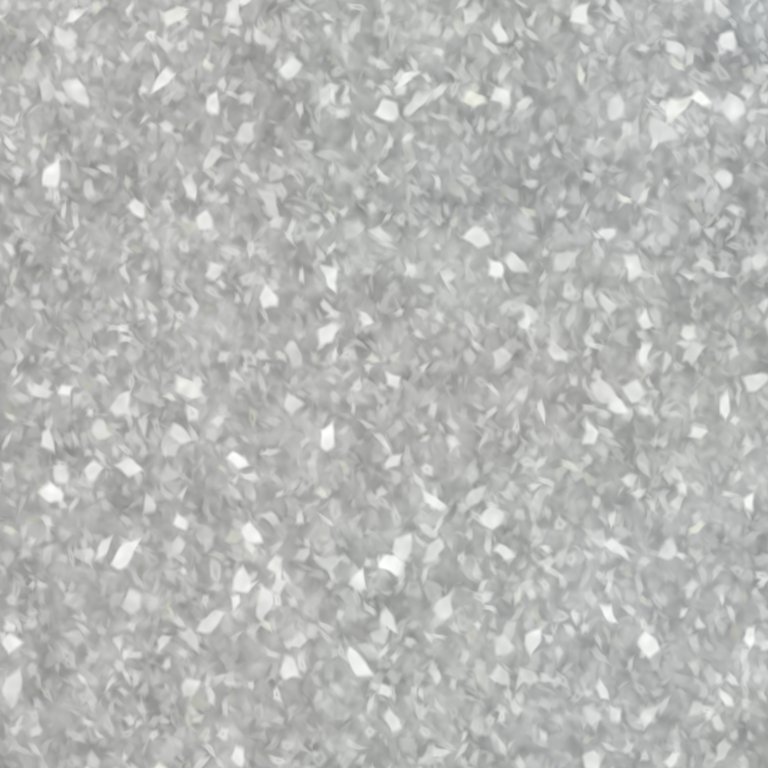
A Shadertoy shader for this texture:

```glsl
// Pale grey crushed-stone surface: soft rounded chips scattered over a mottled ground.
#define GROUND_TONE 0.672
#define MOTTLE 0.13
#define GRAIN 0.26
#define EDGE_SOFTNESS 0.0033
#define ROUNDNESS 9.0
#define LEAN 0.25
#define SIDES 5
#define STONE_TINT vec3(0.999, 1.003, 0.988)
#define COOL_TINT vec3(-0.010, 0.0, 0.010)
#define WARM_TINT vec3(0.012, 0.008, -0.035)

const float TAU = 6.2831853;

float hash(vec2 p) {
    return fract(sin(dot(p, vec2(127.1, 311.7))) * 43758.5453);
}

float noise(vec2 p) {
    vec2 cell = floor(p), f = fract(p);
    f = f * f * (3.0 - 2.0 * f);
    float low = mix(hash(cell), hash(cell + vec2(1, 0)), f.x);
    float high = mix(hash(cell + vec2(0, 1)), hash(cell + vec2(1, 1)), f.x);
    return mix(low, high, f.y);
}

mat2 rotate(float angle) {
    float c = cos(angle), s = sin(angle);
    return mat2(c, -s, s, c);
}

// Distance to an irregular chip: a smooth maximum of jittered half planes.
float chipDistance(vec2 p, float radius, vec2 id) {
    float sum = 0.0;
    for (int i = 0; i < SIDES; i++) {
        float k = float(i);
        float angle = TAU * (k + 0.7 * hash(id + k * 3.7)) / float(SIDES);
        float reach = radius * mix(0.8, 1.25, hash(id + k * 5.3 + 20.0));
        float side = dot(p, vec2(cos(angle), sin(angle))) - reach;
        sum += exp(min(ROUNDNESS * side / radius, 60.0));
    }
    return log(sum) * radius / ROUNDNESS;
}

// Lays one chip per chosen grid cell over the colour.
// size and tones are ranges; share is the fraction of cells in use.
vec3 layChips(vec3 color, vec2 uv, float cells, float share, vec2 size,
              float stretch, vec2 tones, float opacity, float hollowShare) {
    vec2 p = uv * cells, home = floor(p);
    float soft = EDGE_SOFTNESS * cells;
    for (int y = -1; y <= 1; y++)
    for (int x = -1; x <= 1; x++) {
        vec2 cell = home + vec2(x, y);
        vec2 id = cell + cells * 1.37;
        if (hash(id) > share) continue;

        // Placement, direction and outline
        vec2 jitter = vec2(hash(id + 11.3), hash(id + 27.9)) - 0.5;
        vec2 q = p - cell - 0.5 - 0.7 * jitter;
        q = rotate(LEAN + (hash(id + 41.7) - 0.5) * 2.2) * q;
        float lengthen = mix(1.0, stretch, hash(id + 53.1));
        q *= vec2(lengthen, 1.0 / lengthen);
        float d = chipDistance(q, mix(size.x, size.y, hash(id + 67.3)), id);

        // Some chips show only a bright rim
        float cover = smoothstep(soft, -soft, d);
        float hollow = step(hash(id + 79.9), hollowShare);
        cover *= 1.0 - 0.7 * hollow * smoothstep(-0.6 * soft, -2.5 * soft, d);

        // Uneven, faintly tinted face
        float tone = mix(tones.x, tones.y, hash(id + 91.1));
        tone += 0.08 * (noise(uv * 90.0 + id) - 0.5);
        vec3 face = tone * STONE_TINT;
        face += WARM_TINT * smoothstep(0.9, 1.0, hash(id + 103.7));
        color = mix(color, face, cover * opacity);
    }
    return color;
}

void mainImage(out vec4 fragColor, in vec2 fragCoord) {
    vec2 uv = fragCoord / min(iResolution.x, iResolution.y);

    // Bend the plane slightly so that chip outlines are not straight
    vec2 bend = vec2(noise(uv * 60.0), noise(uv * 60.0 + 40.0)) - 0.5;
    vec2 bent = uv + 0.006 * bend;

    // Mottled ground with leaning grain
    vec2 grainUv = rotate(LEAN) * bent * vec2(1.0, 0.85);
    float patches = 0.3 * noise(uv * 6.0) + 0.35 * noise(uv * 14.0 + 9.0)
                  + 0.35 * noise(uv * 27.0 + 17.0) - 0.5;
    float grain = 0.4 * noise(grainUv * 42.0) + 0.35 * noise(grainUv * 78.0 + 3.0)
                + 0.25 * noise(grainUv * 140.0 + 5.0) - 0.5;
    vec3 color = (GROUND_TONE + GRAIN * grain) * STONE_TINT;

    // Chips from small and faint to broad, then the few bright ones
    color = layChips(color, bent, 86.0, 0.60, vec2(0.24, 0.42), 1.6, vec2(0.62, 0.85), 0.60, 0.0);
    color = layChips(color, bent, 38.0, 0.50, vec2(0.22, 0.40), 1.5, vec2(0.68, 0.86), 0.65, 0.35);
    color = layChips(color, bent, 57.0, 0.52, vec2(0.22, 0.40), 1.6, vec2(0.69, 0.95), 0.72, 0.2);
    color = layChips(color, bent, 27.0, 0.22, vec2(0.19, 0.35), 1.4, vec2(0.84, 0.98), 0.92, 0.0);

    // Broad light and dark patches, fine variation and a cool drift to the right
    color += MOTTLE * patches;
    color += 0.05 * (noise(grainUv * 110.0 + 70.0) - 0.5);
    color += COOL_TINT * uv.x * noise(uv * 4.0 + 30.0);
    fragColor = vec4(clamp(color, 0.0, 1.0), 1.0);
}
```
